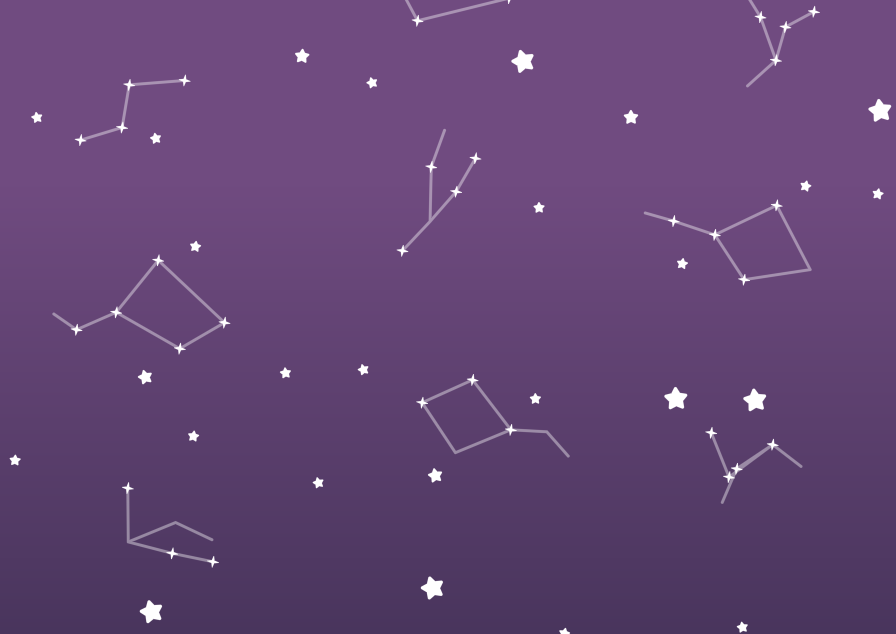
A Shadertoy shader for this pattern:

```glsl
// Night sky: a violet gradient with plump five-pointed stars and pale constellations.
// Constellations sit on a staggered 3 x 3 grid, as rings with a tail or bent chains;
// stars fill a jittered grid and leave out places close to a constellation.

#define SKY_TOP vec3(0.440, 0.294, 0.503)
#define SKY_BOTTOM vec3(0.286, 0.207, 0.363)
#define LINE_ALPHA 0.40
#define LINE_HALF_WIDTH 0.0023
#define SPARKLE_RADIUS 0.0085
#define RING_RADIUS 0.080
#define CHAIN_STEP 0.055
#define TAIL_STEP 0.062
#define COLUMN_LIFT 0.19
#define STAR_CELL 0.2
#define STAR_CLEARANCE 0.045
#define STAR_SHARE 0.92

const float PI = 3.14159265;

vec2 hash2(vec2 p) {
    vec3 q = fract(vec3(p.xyx) * vec3(0.1031, 0.1030, 0.0973));
    q += dot(q, q.yzx + 33.33);
    return fract((q.xx + q.yz) * q.zy);
}

vec2 rotate(vec2 p, float a) {
    float c = cos(a), s = sin(a);
    return vec2(c * p.x - s * p.y, s * p.x + c * p.y);
}

float segmentDistance(vec2 p, vec2 a, vec2 b) {
    vec2 ab = b - a;
    float t = clamp(dot(p - a, ab) / max(dot(ab, ab), 1e-6), 0.0, 1.0);
    return length(p - a - ab * t);
}

// Star with n points; sharpness runs from 2 (polygon) to n (spikes)
float starDistance(vec2 p, float radius, float n, float sharpness) {
    float sector = PI / n, edge = PI / sharpness;
    vec2 tip = vec2(cos(sector), sin(sector));
    vec2 slope = vec2(cos(edge), sin(edge));
    float a = mod(atan(p.x, p.y), 2.0 * sector) - sector;
    p = length(p) * vec2(cos(a), abs(sin(a))) - radius * tip;
    p += slope * clamp(-dot(p, slope), 0.0, radius * tip.y / slope.y);
    return length(p) * sign(p.x);
}

// Nodes 0 to 3: corners of a ring, or steps of a chain
vec2 bodyNode(int i, vec2 id, bool ring) {
    vec2 r = hash2(id * 17.3 + float(i) * 5.7 + 3.1) - 0.5;
    if (!ring) return vec2(float(i) - 1.5, 0.0) * CHAIN_STEP + r * vec2(0.03, 0.09);
    float a = (float(i) + 0.6 * r.x) * PI * 0.5;
    return vec2(1.15 * cos(a), 0.75 * sin(a)) * RING_RADIUS * (1.0 + 0.5 * r.y);
}

// Nodes 4 and 5: a tail leaving the body
vec2 node(int i, vec2 id, bool ring) {
    if (i < 4) return bodyNode(i, id, ring);
    vec2 root = bodyNode(ring ? 0 : 1, id, ring);
    vec2 heading = ring ? normalize(root) : vec2(0.5, 0.86);
    vec2 r = hash2(id * 9.1 + float(i) * 3.3) - 0.5;
    return root + heading * TAIL_STEP * float(i - 3) + r * 0.05;
}

// x: distance to the nearest line, y: distance to the nearest sparkle
vec2 constellations(vec2 p, float aspect) {
    vec2 nearest = vec2(1.0);
    for (int cell = 0; cell < 9; cell++) {
        vec2 id = vec2(cell % 3, cell / 3);
        vec2 r = hash2(id * 7.9 + 21.0);
        vec2 centre = (id + 0.5) * vec2(aspect, 1.0) / 3.0 + (r - 0.5) * vec2(0.12, 0.05);
        centre.y += COLUMN_LIFT * 0.5 * mod(id.x * 2.0, 3.0);
        if (length(p - centre) > 0.3) continue;

        bool ring = mod(id.x + id.y, 2.0) > 0.5;
        int count = ring || r.x > 0.4 ? 6 : 4;
        float turn = (r.x - 0.5) * (ring ? 1.2 : 5.0) + PI * step(0.5, r.y);
        vec2 q = rotate(p - centre, turn);
        for (int i = 0; i < count; i++) {
            // Edges: body steps, closing edge, then the tail
            int from = i == 4 ? (ring ? 0 : 1) : (i == 5 ? 4 : i);
            int to = i < 3 ? i + 1 : (i == 3 ? (ring ? 0 : 3) : i);
            vec2 a = node(from, id, ring), b = node(to, id, ring);
            nearest.x = min(nearest.x, segmentDistance(q, a, b));

            // Some nodes stay bare, as does the end of the tail
            if (i == 5 || hash2(id * 5.3 + float(i) * 2.9).x > 0.88) continue;
            vec2 s = rotate(q - node(i, id, ring), 0.15 - turn);
            nearest.y = min(nearest.y, starDistance(s, SPARKLE_RADIUS, 4.0, 3.0) - 0.0006);
        }
    }
    return nearest;
}

// One loose star per cell, in three sizes
float looseStar(vec2 p, float aspect) {
    vec2 id = floor(p / STAR_CELL + 0.3);
    vec2 place = hash2(id + 41.0), look = hash2(id * 3.7 + 63.0);
    vec2 centre = (id + 0.2 + (place - 0.5) * 0.74) * STAR_CELL;
    if (length(p - centre) > 0.03 || look.y > STAR_SHARE) return 1.0;
    if (constellations(centre, aspect).x < STAR_CLEARANCE) return 1.0;
    float radius = look.x < 0.27 ? 0.0185 : (look.x < 0.42 ? 0.0115 : 0.0088);
    vec2 q = rotate(p - centre, (look.y - 0.5) * 0.6);
    return starDistance(q, radius * 0.88, 5.0, 2.75) - radius * 0.14;
}

void mainImage(out vec4 fragColor, in vec2 fragCoord) {
    vec2 p = fragCoord / iResolution.y;
    float aspect = iResolution.x / iResolution.y;
    float soft = 0.7 / iResolution.y;

    vec3 color = mix(SKY_BOTTOM, SKY_TOP, clamp(p.y / 0.72, 0.0, 1.0));
    vec2 figure = constellations(p, aspect);
    float line = 1.0 - smoothstep(-soft, soft, figure.x - LINE_HALF_WIDTH);
    float star = 1.0 - smoothstep(-soft, soft, min(figure.y, looseStar(p, aspect)));
    color = mix(color, vec3(1.0), line * LINE_ALPHA);
    fragColor = vec4(mix(color, vec3(1.0), star), 1.0);
}
```
